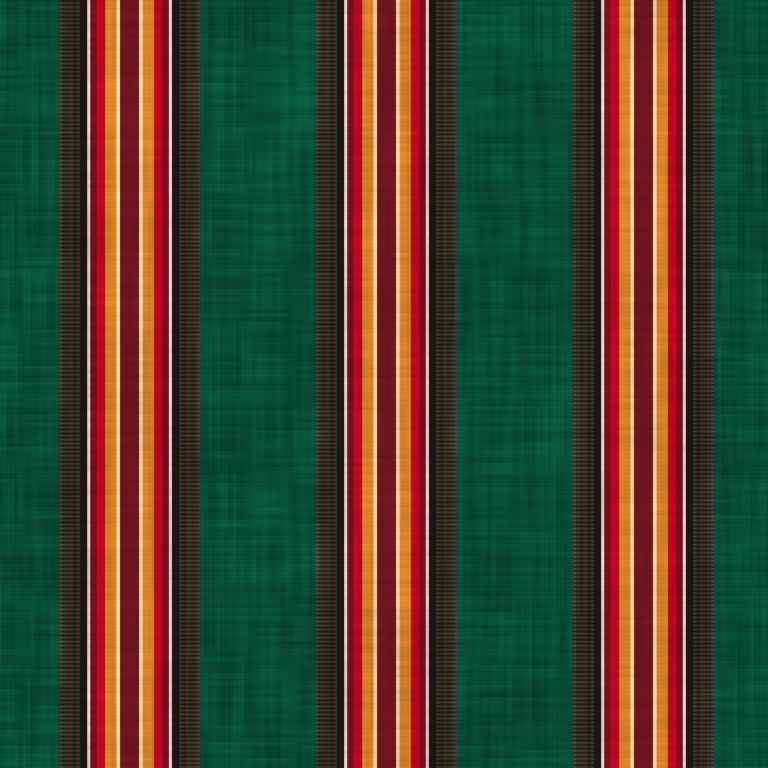
Reproduce this texture procedurally as a Shadertoy shader.

```glsl
// Woven awning cloth: green ground with three mirrored bands of red, gold, cream and dark stripes.

const float PERIOD = 0.3346;       // width of one repeat
const float BAND_CENTER = 0.5033;  // middle of the central band
const float THREADS = 190.0;       // threads across the canvas
const float WEAVE_DEPTH = 0.07;
const float SLUB_DEPTH = 0.22;
const float MOTTLE_DEPTH = 0.10;
const float RIB_DEPTH = 0.30;      // crosswise ribs on the dark lines

const vec3 GREEN  = vec3(0.030, 0.300, 0.217);
const vec3 SHADE  = vec3(0.130, 0.205, 0.160);
const vec3 BROWN  = vec3(0.330, 0.175, 0.140);
const vec3 BLACK  = vec3(0.125, 0.075, 0.080);
const vec3 WHITE  = vec3(0.880, 0.810, 0.810);
const vec3 WINE   = vec3(0.470, 0.055, 0.110);
const vec3 RED    = vec3(0.730, 0.030, 0.120);
const vec3 GOLD   = vec3(0.840, 0.500, 0.160);
const vec3 CREAM  = vec3(0.950, 0.830, 0.630);
const vec3 MAROON = vec3(0.430, 0.085, 0.120);

// Stripe edges, outward from the band centre, as fractions of a repeat
const int EDGES = 13;
const float EDGE[EDGES] = float[](
    0.037, 0.051, 0.095, 0.128, 0.153, 0.165, 0.193,
    0.204, 0.221, 0.233, 0.248, 0.263, 0.273);
const vec3 STRIPE[EDGES + 1] = vec3[](
    MAROON, CREAM, GOLD, RED, WINE, WHITE, BLACK,
    SHADE, BROWN * 0.65, SHADE, BROWN * 0.75, SHADE, BROWN, GREEN);

float hash(vec2 p) {
    p = fract(p * vec2(0.1031, 0.1137));
    p += dot(p, p.yx + 33.33);
    return fract((p.x + p.y) * p.x * 47.3);
}

float noise(vec2 p) {
    vec2 i = floor(p), f = fract(p);
    f = f * f * (3.0 - 2.0 * f);
    return mix(mix(hash(i), hash(i + vec2(1, 0)), f.x),
               mix(hash(i + vec2(0, 1)), hash(i + vec2(1, 1)), f.x), f.y);
}

// Mirrored stripe profile; d is the distance from the band centre
vec3 stripes(float d, float blur) {
    vec3 color = STRIPE[0];
    for (int i = 0; i < EDGES; i++)
        color = mix(color, STRIPE[i + 1], smoothstep(-blur, blur, d - EDGE[i]));
    return color;
}

// Brightness of the crossing threads, their slubs and soft mottling
float weave(vec2 uv) {
    vec2 t = uv * THREADS;
    float grid = 0.5 * (sin(6.2832 * t.x) + sin(6.2832 * t.y));
    float slubs = noise(t * vec2(0.09, 1.0)) + noise(t * vec2(1.0, 0.06) + 71.0) - 1.0;
    float mottle = noise(uv * 7.0 + 13.0) + noise(uv * 23.0 + 37.0) - 1.0;
    return 1.0 + WEAVE_DEPTH * grid + SLUB_DEPTH * slubs + MOTTLE_DEPTH * mottle;
}

void mainImage(out vec4 fragColor, in vec2 fragCoord) {
    vec2 uv = fragCoord / iResolution.xy;
    float d = abs(fract((uv.x - BAND_CENTER) / PERIOD + 0.5) - 0.5);
    float blur = 0.8 / (iResolution.x * PERIOD);
    vec3 color = stripes(d, blur);

    // The weave shows fully on the ground and faintly on the bright stripes
    float ground = smoothstep(EDGE[5], EDGE[EDGES - 1], d);
    color *= mix(1.0, weave(uv), mix(0.45, 1.0, ground));

    // Ribs break the dark outer lines into short dashes
    float inLines = smoothstep(-blur, blur, d - EDGE[6])
                  * (1.0 - smoothstep(-blur, blur, d - EDGE[EDGES - 1]));
    color *= 1.0 + RIB_DEPTH * inLines * sin(6.2832 * uv.y * THREADS);

    fragColor = vec4(clamp(color, 0.0, 1.0), 1.0);
}
```
